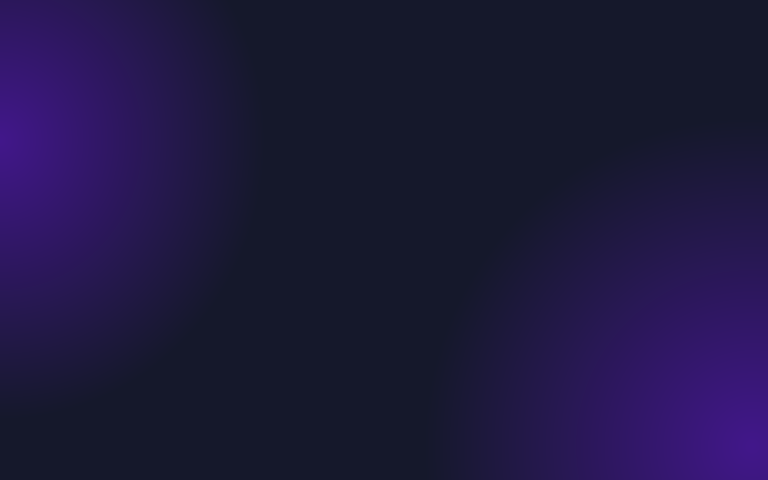
This background is drawn by a WebGL 2 fragment shader. Its source:

```glsl
#version 300 es
precision highp float;

uniform vec2 u_resolution;
out vec4 fragColor;

const vec3 NIGHT = vec3(0.083, 0.094, 0.170);
const vec3 VIOLET = vec3(0.257, 0.090, 0.543);

// Linear falloff from 1 at the centre to 0 at the elliptical rim
float glow(vec2 point, vec2 center, vec2 radius) {
    return clamp(1.0 - length((point - center) / radius), 0.0, 1.0);
}

// Lays a tinted glow over a base colour
vec3 addGlow(vec3 base, vec3 tint, float strength) {
    return mix(base, tint, strength);
}

void main() {
    // Canvas heights as units, so glows keep their shape
    vec2 point = gl_FragCoord.xy / u_resolution.y;
    float aspect = u_resolution.x / u_resolution.y;

    // Two violet glows on opposite sides
    float leftGlow = glow(point, vec2(0.0, 0.708), vec2(0.550, 0.580));
    float rightGlow = glow(point, vec2(0.980 * aspect, 0.070), vec2(0.682));

    vec3 color = addGlow(NIGHT, VIOLET, leftGlow);
    color = addGlow(color, VIOLET, rightGlow);

    fragColor = vec4(color, 1.0);
}
```
